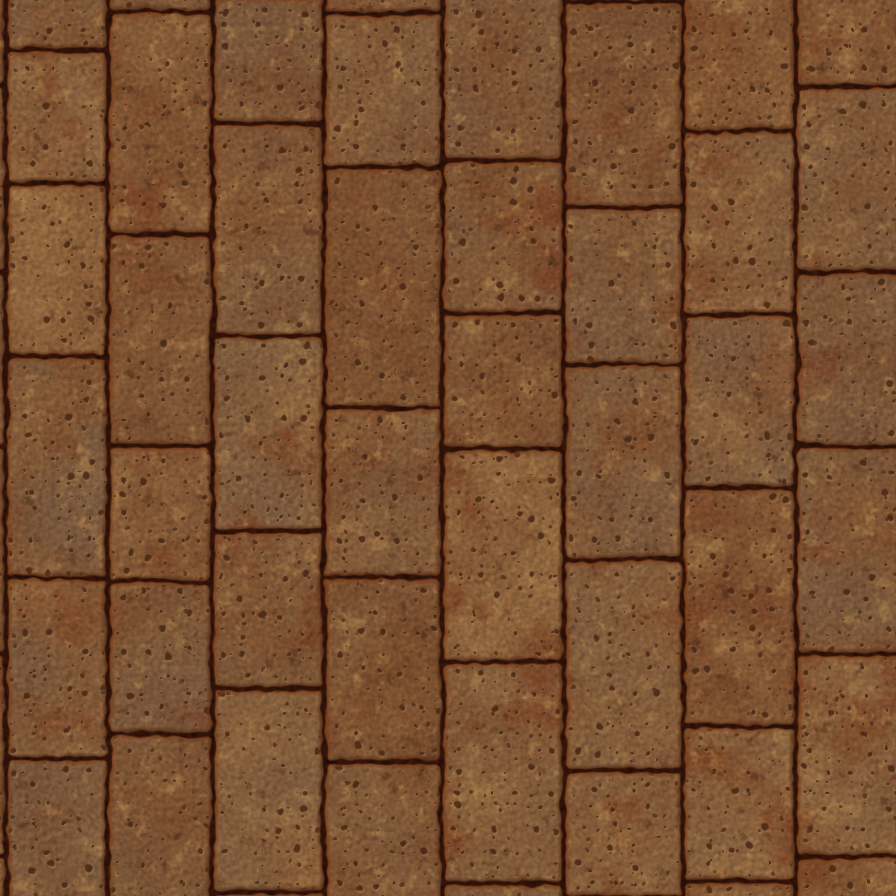
This texture is drawn by a three.js fragment shader. Its source:

```glsl
// Weathered clay pavers in eight staggered columns of five, with pitted faces and dark crumbled joints.
varying vec2 vUv;

const float TAU = 6.28319;
const float COLUMNS = 8.0;
const float ROWS = 5.0;

const vec3 TAN = vec3(0.58, 0.41, 0.25);
const vec3 CLAY = vec3(0.48, 0.30, 0.175);
const vec3 GREY = vec3(0.47, 0.365, 0.27);
const vec3 RED = vec3(0.48, 0.255, 0.14);
const vec3 PALE = vec3(0.66, 0.49, 0.29);
const vec3 RUST = vec3(0.40, 0.20, 0.08);
const vec3 UMBER = vec3(0.32, 0.18, 0.10);
const vec3 JOINT = vec3(0.16, 0.055, 0.025);

vec2 hash2(vec2 p) {
  vec3 q = fract(vec3(p.xyx) * vec3(0.1031, 0.1030, 0.0973));
  q += dot(q, q.yzx + 33.33);
  return fract((q.xx + q.yz) * q.zy);
}

// Gradient noise that wraps around the unit square; freq is a whole number.
float corner(vec2 cell, vec2 f, vec2 o, float freq) {
  return dot(hash2(mod(cell + o, freq) + freq) * 2.0 - 1.0, f - o);
}

float noise(vec2 p, float freq) {
  vec2 i = floor(p * freq), f = fract(p * freq);
  vec2 u = f * f * f * (f * (f * 6.0 - 15.0) + 10.0);
  return mix(mix(corner(i, f, vec2(0, 0), freq), corner(i, f, vec2(1, 0), freq), u.x),
             mix(corner(i, f, vec2(0, 1), freq), corner(i, f, vec2(1, 1), freq), u.x), u.y);
}

float fbm(vec2 p, float freq) {
  float sum = 0.0, amp = 1.0;
  for (int i = 0; i < 4; i++) {
    sum += amp * noise(p, freq);
    freq *= 2.0;
    amp *= 0.6;
  }
  return sum;
}

// Left edge of a column: even spacing with a slow swell.
float columnEdge(float c) {
  float a = TAU * c / COLUMNS;
  return c / COLUMNS + 0.0063 * cos(a) - 0.0126 * sin(a);
}

// Rhythm of a column: shift, then the waves that vary its brick lengths.
vec4 columnRhythm(float c) {
  if (c < 0.5) return vec4(0.830, 0.030, 0.006, -0.014);
  if (c < 1.5) return vec4(0.648, 0.010, -0.041, -0.009);
  if (c < 2.5) return vec4(-0.026, -0.003, -0.016, 0.025);
  if (c < 3.5) return vec4(0.430, 0.005, 0.030, 0.020);
  if (c < 4.5) return vec4(0.351, -0.011, -0.041, 0.009);
  if (c < 5.5) return vec4(0.025, 0.002, -0.015, -0.025);
  if (c < 6.5) return vec4(0.567, -0.004, 0.031, -0.019);
  return vec4(0.117, -0.003, -0.027, -0.017);
}

float rowEdge(vec4 rhythm, float k) {
  float a = TAU * k / ROWS;
  return k / ROWS + dot(rhythm, vec4(1.0, cos(a), sin(a), cos(2.0 * a)));
}

// Scattered pits: x is the dark hollow, y the lit lower lip.
vec2 pits(vec2 p, float freq, float amount) {
  vec2 cell = floor(p * freq), id = mod(cell, freq);
  vec2 size = hash2(id + 71.0);
  vec2 d = fract(p * freq) - mix(vec2(0.24), vec2(0.76), hash2(id + 13.0));
  float r = mix(0.08, 0.21, size.x), on = step(size.y, amount);
  float hollow = 1.0 - smoothstep(r * 0.55, r * 1.15, length(d));
  float lip = 1.0 - smoothstep(r * 0.6, r * 1.3, length(d - r * vec2(0.35, 0.6)));
  return on * vec2(hollow, lip * (1.0 - hollow));
}

void main() {
  vec2 p = vec2(vUv.x, 1.0 - vUv.y); // y runs down from the top
  vec2 wobble = vec2(noise(p, 16.0), noise(p + 0.37, 16.0));
  vec2 chips = vec2(noise(p, 70.0), noise(p + 0.37, 70.0));
  vec2 w = p + 0.004 * wobble + 0.0035 * chips;

  // Find the column and the brick within it.
  float first = columnEdge(0.0), col = 0.0, row = 0.0;
  w.x = first + fract(w.x - first);
  for (float c = 1.0; c < COLUMNS; c++) col += step(columnEdge(c), w.x);
  vec4 rhythm = columnRhythm(col);
  float top = rowEdge(rhythm, 0.0);
  w.y = top + fract(w.y - top);
  for (float k = 1.0; k < ROWS; k++) row += step(rowEdge(rhythm, k), w.y);

  // Distance inward from the rounded brick outline.
  vec2 lo = vec2(columnEdge(col), rowEdge(rhythm, row));
  vec2 hi = vec2(columnEdge(col + 1.0), rowEdge(rhythm, row + 1.0));
  vec2 q = w - 0.5 * (lo + hi), inset = 0.5 * (hi - lo) - abs(q);
  vec2 o = 0.007 - inset;
  float d = 0.007 - length(max(o, 0.0)) - min(max(o.x, o.y), 0.0);

  // Fired clay: a tint per brick, blotches, pale crust and grain.
  vec2 tint = hash2(vec2(col, row) * 7.0 + 3.0);
  vec2 kind = hash2(vec2(row, col) * 5.0 + 41.0);
  float blotch = fbm(p, 14.0), crust = fbm(p + 0.21, 48.0);
  vec3 color = mix(CLAY, TAN, clamp(0.2 + 0.6 * tint.x + 0.6 * blotch, 0.0, 1.0));
  color = mix(color, GREY, 0.75 * tint.y * smoothstep(-0.5, 0.4, noise(p + 0.6, 9.0)));
  color = mix(color, RED, (0.2 + 0.6 * kind.x) * smoothstep(0.0, 0.6, fbm(p + 0.53, 11.0)));
  color = mix(color, PALE, 0.6 * smoothstep(0.15, 0.65, crust + 0.5 * blotch));
  color = mix(color, UMBER, 0.55 * smoothstep(0.25, 0.8, fbm(p + 0.77, 56.0) - 0.4 * blotch));
  float relief = noise(p, 120.0) - noise(p + vec2(0.0015, 0.002), 120.0);
  color *= 0.97 + 0.18 * relief + 0.22 * noise(p, 210.0);

  // Pits of two sizes.
  vec2 pitPoint = p + 0.003 * vec2(noise(p, 130.0), noise(p + 0.4, 130.0));
  vec2 pit = max(pits(pitPoint, 46.0, 0.42), 0.8 * pits(pitPoint + 0.3, 78.0, 0.35));
  color = mix(color, PALE, 0.4 * pit.y);
  color = mix(color, UMBER * 0.85, 0.85 * pit.x);

  // Worn rim, warm on its lit upper and left sides, then the joint.
  float lit = mix(step(q.x, 0.0), step(q.y, 0.0), smoothstep(-0.003, 0.003, inset.x - inset.y));
  float wear = 0.5 + 0.5 * noise(p + 0.15, 26.0);
  float rim = 1.0 - smoothstep(0.002, 0.005 + 0.006 * wear, d);
  color = mix(color, mix(UMBER, RUST * 1.2, 0.25 + 0.75 * lit), 0.85 * rim);
  float gapWidth = 0.0022 + 0.0022 * noise(p + 0.45, 60.0) + 0.001 * noise(p, 24.0);
  float gap = 1.0 - smoothstep(gapWidth - 0.0012, gapWidth + 0.0016, d);
  color = mix(color, JOINT * (1.0 + 0.8 * noise(p, 150.0)), 0.93 * gap);

  gl_FragColor = vec4(color, 1.0);
}
```
